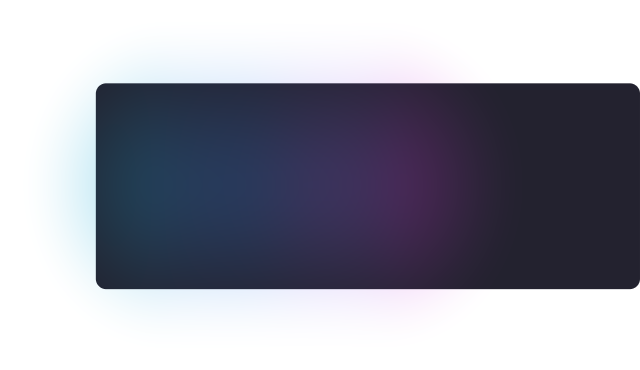
Write a Shadertoy shader that draws this background.

```glsl
// A dark rounded card over white, with a soft cyan-to-magenta glow spilling past its edges.

// Lengths are in canvas heights, origin at the lower left.
#define CARD_MIN vec2(0.259, 0.2185)
#define CARD_MAX vec2(1.7297, 0.7748)
#define CARD_RADIUS 0.028
#define GLOW_CENTER vec2(0.743, 0.5)
#define GLOW_CORE 0.293
#define GLOW_FALLOFF vec2(0.405, 0.462)
#define CARD_GLOW 0.23
#define PAGE_GLOW 0.36

const vec3 PAGE = vec3(1.0);
const vec3 CARD = vec3(0.137, 0.133, 0.184);
const vec3 CYAN = vec3(0.08, 0.66, 0.84);
const vec3 BLUE = vec3(0.22, 0.53, 0.92);
const vec3 VIOLET = vec3(0.55, 0.41, 0.93);
const vec3 MAGENTA = vec3(0.80, 0.22, 0.85);

float roundedBox(vec2 p, vec2 halfSize, float radius) {
    vec2 q = abs(p) - halfSize + radius;
    return length(max(q, 0.0)) + min(max(q.x, q.y), 0.0) - radius;
}

// Horizontal run of the glow's hues.
vec3 glowColor(float x) {
    vec3 color = mix(CYAN, BLUE, smoothstep(0.25, 0.65, x));
    color = mix(color, VIOLET, smoothstep(0.60, 0.94, x));
    return mix(color, MAGENTA, smoothstep(0.88, 1.18, x));
}

// Soft mask, stretched sideways by a flat core.
float glowMask(vec2 p) {
    vec2 d = abs(p - GLOW_CENTER);
    d.x = max(d.x - GLOW_CORE, 0.0);
    return 1.0 - smoothstep(0.0, 1.0, length(d / GLOW_FALLOFF));
}

void mainImage(out vec4 fragColor, in vec2 fragCoord) {
    vec2 p = fragCoord / iResolution.y;
    float pixel = 1.0 / iResolution.y;

    // Glow over each surface
    vec3 glow = glowColor(p.x);
    float mask = glowMask(p);
    vec3 page = mix(PAGE, glow, PAGE_GLOW * mask);
    vec3 card = mix(CARD, glow, CARD_GLOW * mask);

    // Card with smooth edges
    vec2 center = 0.5 * (CARD_MIN + CARD_MAX);
    vec2 halfSize = 0.5 * (CARD_MAX - CARD_MIN);
    float edge = roundedBox(p - center, halfSize, CARD_RADIUS);
    float coverage = clamp(0.5 - edge / pixel, 0.0, 1.0);
    fragColor = vec4(mix(page, card, coverage), 1.0);
}
```
